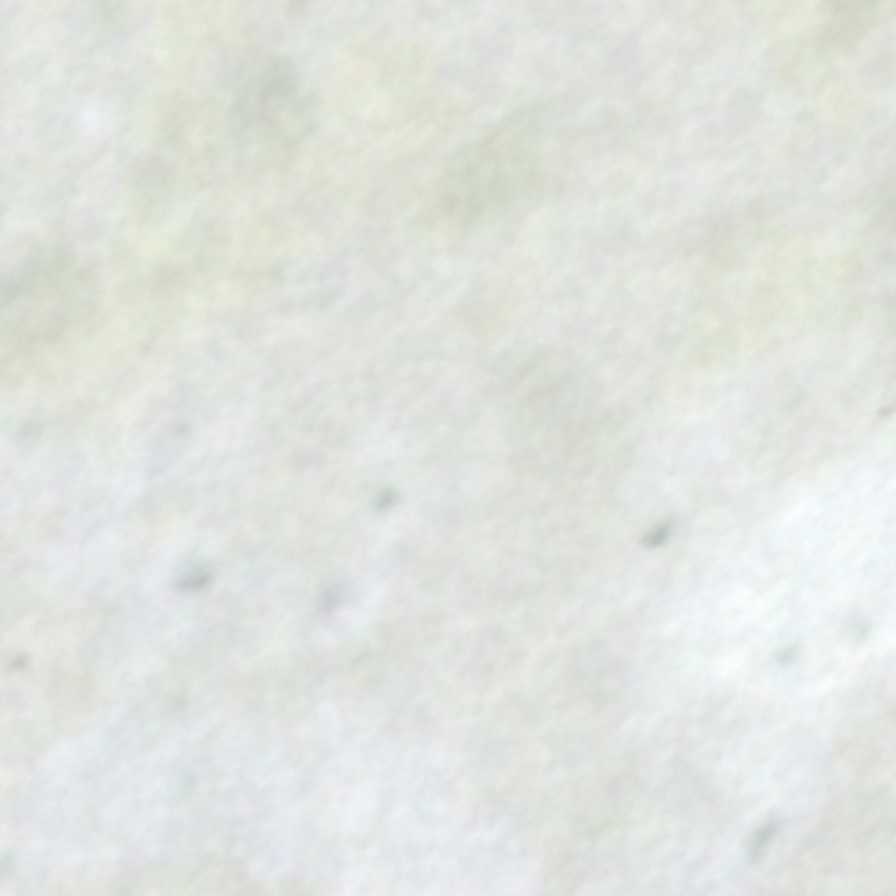
This texture is drawn by a WebGL 2 fragment shader. Its source:

```glsl
#version 300 es
precision highp float;
// Pale polished stone: a warm greenish upper part fades to a cool lower part.
// Stretched fractal noise makes slanted clouds and fine grain; soft dark
// specks and a few white flecks are scattered over jittered cells.

uniform vec2 u_resolution;
out vec4 fragColor;

const vec3 BASE  = vec3(0.880, 0.889, 0.871);
const vec3 WARM  = vec3(0.889, 0.901, 0.846);
const vec3 COOL  = vec3(0.897, 0.911, 0.920);
const vec3 WHITE = vec3(0.943, 0.962, 0.964);
const vec3 SHADE = vec3(0.824, 0.844, 0.794);
const vec3 SPECK = vec3(0.655, 0.690, 0.665);

const float SLANT = 0.74;                  // grain direction in radians
const float STRETCH = 0.70;                // frequency along the grain
const float HORIZON = 0.46;                // height where warm meets cool
const vec2 GLOW_CENTRE = vec2(1.02, 0.37);
const vec2 GLOW_SIZE = vec2(0.36, 0.19);
const float SPECK_CELLS = 10.0;
const float FLECK_CELLS = 6.0;
const float GRAIN = 0.066;                 // contrast of the finest texture
const float BLOTCH = 0.054;                // contrast of small clouds
const float TINT = 0.020;                  // strength of the colour drift

// Integer hash giving two values in 0..1
vec2 hash2(vec2 cell, uint seed) {
    uvec2 v = uvec2(ivec2(cell)) + uvec2(seed * 977u, seed * 3571u);
    v = v * 1664525u + 1013904223u;
    v.x += v.y * 1664525u;
    v.y += v.x * 1664525u;
    v ^= v >> 16u;
    v.x += v.y * 1664525u;
    v.y += v.x * 1664525u;
    v ^= v >> 16u;
    return vec2(v & 0xffffu) / 65535.0;
}

float noise(vec2 p, uint seed) {
    vec2 i = floor(p), f = fract(p);
    f = f * f * f * (f * (f * 6.0 - 15.0) + 10.0);
    float low = mix(hash2(i, seed).x, hash2(i + vec2(1, 0), seed).x, f.x);
    float high = mix(hash2(i + vec2(0, 1), seed).x, hash2(i + vec2(1, 1), seed).x, f.x);
    return mix(low, high, f.y);
}

float fbm(vec2 p, uint seed) {
    const mat2 TURN = mat2(1.92, 0.56, -0.56, 1.92);
    float sum = 0.0, weight = 0.53;
    for (int octave = 0; octave < 4; octave++) {
        sum += weight * noise(p, seed + uint(octave));
        p = TURN * p + 7.3;
        weight *= 0.5;
    }
    return sum;
}

// Soft slanted spots, present in a given share of the cells
float spots(vec2 uv, mat2 toGrain, float cells, float share, vec2 radii, uint seed) {
    vec2 home = floor(uv * cells);
    float cover = 0.0;
    for (int y = -1; y <= 1; y++) {
        for (int x = -1; x <= 1; x++) {
            vec2 cell = home + vec2(x, y);
            vec2 jitter = hash2(cell, seed);
            vec2 kind = hash2(cell, seed + 1u);
            vec2 shape = hash2(cell, seed + 2u);
            vec2 d = toGrain * (uv - (cell + jitter) / cells);
            d /= mix(radii.x, radii.y, shape.x) * vec2(1.0 + 0.8 * shape.y, 1.0);
            float strength = mix(0.15, 0.80, kind.y * kind.y);
            cover = max(cover, step(kind.x, share) * strength * exp(-dot(d, d)));
        }
    }
    return cover;
}

void main() {
    vec2 uv = gl_FragCoord.xy / u_resolution;
    float c = cos(SLANT), s = sin(SLANT);
    mat2 toGrain = mat2(c, -s, s, c);
    vec2 q = toGrain * uv * vec2(STRETCH, 1.0);

    // Large clouds
    float broad = fbm(q * 4.5, 11u);
    float mottle = fbm(q * 9.0, 23u);
    float patches = fbm(q * 8.0 + 3.0, 37u);
    float upper = smoothstep(-0.14, 0.18, uv.y - HORIZON + (broad - 0.5) * 0.4);

    vec3 colour = BASE;
    colour = mix(colour, WARM, upper * smoothstep(0.42, 0.64, patches));
    colour = mix(colour, COOL, (1.0 - upper) * smoothstep(0.38, 0.62, patches));
    float shade = smoothstep(0.50, 0.72, 0.6 * mottle + 0.4 * broad + 0.03);
    colour = mix(colour, SHADE, shade * mix(0.25, 0.95, upper));

    // White glow at the right, broken up by the clouds
    vec2 g = (uv - GLOW_CENTRE) / GLOW_SIZE;
    float glow = exp(-dot(g, g)) + (patches - 0.5) * 0.8 + 0.08 * (1.0 - upper);
    colour = mix(colour, WHITE, smoothstep(0.24, 0.86, glow));

    // Scattered marks, bent slightly so that their outlines are uneven
    vec2 bent = uv + 0.014 * (vec2(noise(uv * 45.0, 51u), noise(uv * 45.0, 52u)) - 0.5);
    float dark = spots(bent, toGrain, SPECK_CELLS, 0.28, vec2(0.008, 0.018), 61u);
    colour = mix(colour, SPECK, dark * mix(0.80, 0.25, smoothstep(0.4, 0.75, uv.y)));
    float pale = spots(bent, toGrain, FLECK_CELLS, 0.14, vec2(0.016, 0.032), 71u);
    colour = mix(colour, WHITE, pale);

    // Fine slanted grain, small clouds and faint colour drift
    float fine = fbm(q * vec2(80.0, 78.0), 83u) - 0.5;
    float blotch = fbm(q * 24.0, 89u) - 0.5;
    vec2 r = q * 44.0;
    vec3 drift = vec3(noise(r, 101u), noise(r, 102u), noise(r, 103u));
    colour += GRAIN * fine + BLOTCH * blotch;
    colour += TINT * (drift - dot(drift, vec3(1.0 / 3.0)));

    fragColor = vec4(clamp(colour, 0.0, 1.0), 1.0);
}
```
